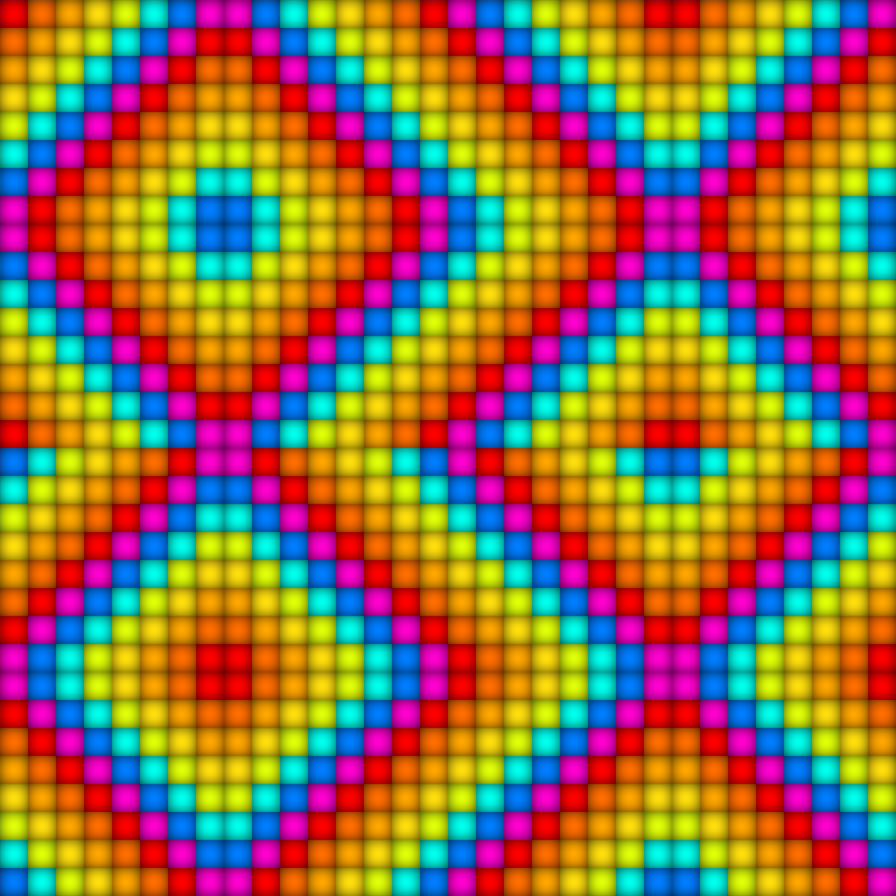
Give the GLSL for this pattern, as a WebGL 2 fragment shader.

```glsl
#version 300 es
precision highp float;
// A 32 x 32 grid of softly shaded tiles forming nested rainbow diamonds.
// Signed triangle waves across and down add up to a cyclic palette index;
// the horizontal wave is inverted in the lower half, shifting the diamonds.

uniform vec2 u_resolution;
out vec4 fragColor;

const float TILES = 32.0;        // tiles along each side
const float HALF_TILES = 16.0;   // length of one triangle pulse
const float EDGE_FALLOFF = 1.4;  // darkening from tile centre to rim

const int HUES = 8;
const vec3 PALETTE[HUES] = vec3[HUES](
    vec3(1.00, 0.00, 0.00),  // red
    vec3(1.00, 0.43, 0.00),  // orange
    vec3(1.00, 0.65, 0.00),  // amber
    vec3(1.00, 0.87, 0.05),  // yellow
    vec3(0.88, 1.00, 0.03),  // lime
    vec3(0.00, 1.00, 0.93),  // cyan
    vec3(0.00, 0.49, 1.00),  // blue
    vec3(1.00, 0.00, 0.81)   // magenta
);

// Reflects a stepped value below zero: 0, 1, 2 become -1, -2, -3.
float invert(float value) {
    return -1.0 - value;
}

// Stepped triangle wave: 0..7, 7..0, then -1..-8, -8..-1.
float triangleStep(float i) {
    float h = mod(i, HALF_TILES);
    float pulse = min(h, HALF_TILES - 1.0 - h);
    return i < HALF_TILES ? pulse : invert(pulse);
}

// Flat colour of a tile, with rows counted from the top.
vec3 tileColor(vec2 tile) {
    tile = mod(tile, TILES);
    float across = triangleStep(tile.x);
    float down = triangleStep(tile.y);
    if (tile.y >= HALF_TILES) across = invert(across);
    return PALETTE[int(mod(across + down, float(HUES)) + 0.5) % HUES];
}

// Colour blended over the four nearest tiles for smooth borders.
vec3 smoothTiles(vec2 p, vec2 halfWidth) {
    vec2 q = p - 0.5;
    vec2 base = floor(q);
    vec2 blend = smoothstep(0.5 - halfWidth, 0.5 + halfWidth, q - base);
    vec3 upper = mix(tileColor(base), tileColor(base + vec2(1.0, 0.0)), blend.x);
    vec3 lower = mix(tileColor(base + vec2(0.0, 1.0)), tileColor(base + 1.0), blend.x);
    return mix(upper, lower, blend.y);
}

// Pillow shading, brightest in the middle of each tile.
float pillow(vec2 p, float falloff) {
    vec2 d = fract(p) - 0.5;
    vec2 shade = 1.0 - falloff * d * d;
    return shade.x * shade.y;
}

void main() {
    vec2 uv = gl_FragCoord.xy / u_resolution;
    vec2 p = vec2(uv.x, 1.0 - uv.y) * TILES;
    vec2 halfWidth = min(0.75 * TILES / u_resolution, vec2(0.49));
    vec3 color = smoothTiles(p, halfWidth) * pillow(p, EDGE_FALLOFF);
    fragColor = vec4(color, 1.0);
}
```
